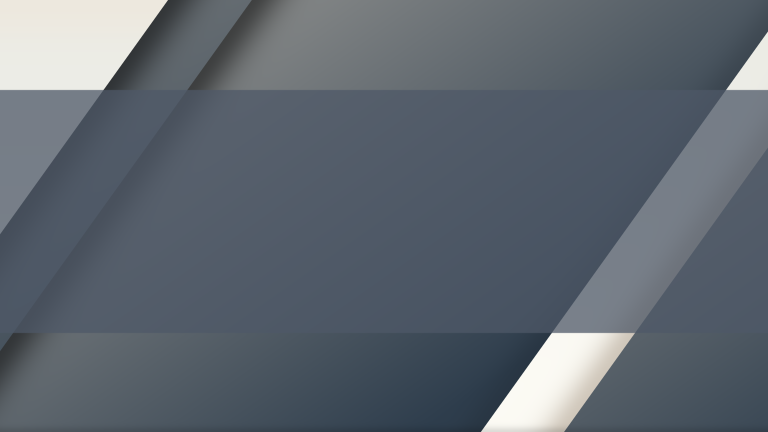
This background is drawn by a Shadertoy shader. Its source:

```glsl
// Slate diagonal panels with ivory stripes, soft shadows and a translucent horizontal band.

// Antialiased step, one pixel wide on either side
float cover(float d) {
    return smoothstep(-0.8, 0.8, d * iResolution.y);
}

// Soft shadow falling on the positive side of an edge
float shadow(float d, float width) {
    float k = max(d, 0.0) / width;
    return exp(-k * k);
}

// Slate gradient running from upper left to lower right
vec3 slate(vec2 p, float shift) {
    float t = 0.19 * p.x - 0.27 * p.y + shift;
    return mix(vec3(0.52, 0.53, 0.53), vec3(0.18, 0.24, 0.30),
               clamp((t + 0.15) / 0.335, 0.0, 1.0));
}

void mainImage(out vec4 fragColor, in vec2 fragCoord) {
    vec2 p = fragCoord / iResolution.y;
    float slant = p.x - 0.717 * p.y;   // constant along every diagonal edge

    // Ivory corner, warmer towards the top
    vec3 ivory = mix(vec3(0.985, 0.98, 0.955), vec3(0.925, 0.925, 0.90),
                     smoothstep(0.1, 0.85, p.y));
    vec3 corner = mix(ivory, vec3(0.93, 0.91, 0.87), smoothstep(0.85, 1.0, p.y));

    // Narrow slate strip, shaded by the corner
    float d = slant + 0.328;
    vec3 strip = slate(p, 0.14) * (1.0 - 0.52 * shadow(d, 0.075));
    vec3 color = mix(corner, strip, cover(d));

    // Wide central panel, shaded by the strip
    d = slant + 0.134;
    vec3 panel = slate(p, 0.0) * (1.0 - 0.52 * shadow(d, 0.075));
    panel *= 1.0 - 0.12 * shadow(1.113 - slant, 0.06);
    color = mix(color, panel, cover(d));

    // Ivory stripe, shaded by the panel on its right
    vec3 stripe = ivory * (1.0 - vec3(0.17, 0.20, 0.23) * shadow(1.3056 - slant, 0.06));
    color = mix(color, stripe, cover(slant - 1.113));

    // Right panel
    color = mix(color, slate(p, -0.2), cover(slant - 1.3056));

    // Faint shade along the bottom
    color *= 1.0 - 0.12 * shadow(p.y, 0.012);

    // Translucent band
    float band = cover(p.y - 0.2292) * cover(0.7917 - p.y);
    color = mix(color, vec3(0.305, 0.345, 0.405), 0.75 * band);

    fragColor = vec4(color, 1.0);
}
```
